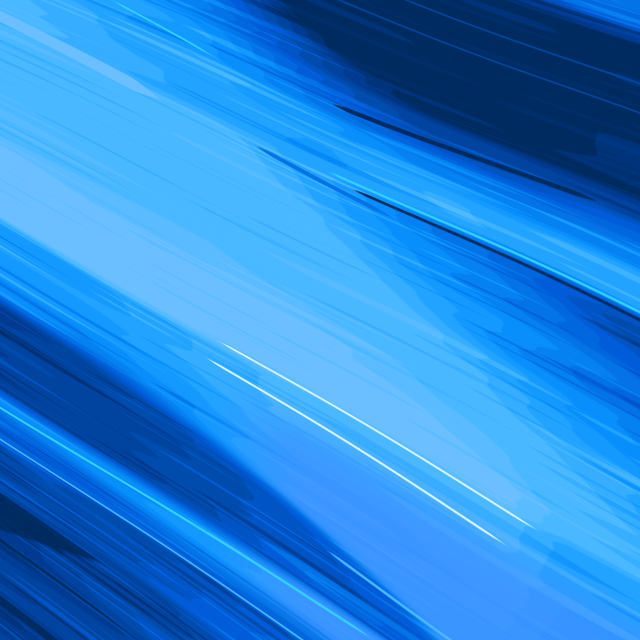
Give the GLSL for this background, as a Shadertoy shader.

```glsl
// Diagonal sweep of flat blue paint: a pale central band between dark corners.
// A fanned flow coordinate gives a tone field, which is roughened by stretched
// noise, posterized into flat colours and crossed by tapered strokes and glints.

const float FAN_SLOPE  = 0.45;   // descent of the flow line through the top left
const float FAN_SPREAD = 0.33;   // how much steeper the lower flow lines get
const float WOBBLE     = 0.003;
const float STEPS      = 2.0;    // flat colours per unit of tone
const float ROUGH_DARK = 1.5;
const float ROUGH_PALE = 0.45;
const int   STROKE_LAYERS = 4;
const vec3 VIOLET = vec3(0.25, 0.57, 1.00);
const vec3 CYAN   = vec3(0.20, 0.82, 1.00);
const vec3 SKY    = vec3(0.29, 0.72, 1.00);
const vec3 GLINT  = vec3(0.86, 0.97, 1.00);
const vec3 NAVY   = vec3(0.00, 0.17, 0.38);
const vec3 ROYAL  = vec3(0.00, 0.30, 0.68);
const vec3 RAMP[9] = vec3[9](
    NAVY, vec3(0.0, 0.23, 0.57), ROYAL,
    vec3(0.0, 0.36, 0.85), vec3(0.01, 0.45, 0.90), vec3(0.03, 0.56, 0.99),
    vec3(0.13, 0.64, 1.0), SKY, vec3(0.42, 0.75, 1.0));

float hash(vec2 p) {
    vec3 q = fract(p.xyx * vec3(0.1031, 0.1030, 0.0973));
    q += dot(q, q.yzx + 33.33);
    return fract((q.x + q.y) * q.z);
}

float noise(vec2 p) {
    vec2 i = floor(p), f = fract(p);
    f = f * f * (3.0 - 2.0 * f);
    return mix(mix(hash(i), hash(i + vec2(1, 0)), f.x),
               mix(hash(i + vec2(0, 1)), hash(i + vec2(1, 1)), f.x), f.y);
}

vec3 ramp(float tone) {
    float t = clamp(tone, 0.0, 7.999);
    int i = int(t);
    return mix(RAMP[i], RAMP[i + 1], fract(t));
}

// Broad light and shade; x runs across the canvas, c across the flow.
float toneField(float x, float c) {
    // Pale band with its shaded upper side
    float edge = -0.15 + 0.6 * x - 0.15 * x * x;
    float shade = mix(2.0, 5.0, smoothstep(0.45, 0.95, x));
    float band = 7.0 - min(20.0 * max(edge - c, 0.0), shade);
    float core = 0.22 + 0.16 * x * x * x;
    band += smoothstep(core - 0.04, core + 0.04, c) * (1.0 - smoothstep(0.78, 0.9, x));
    band -= mix(2.4, 1.0, smoothstep(0.1, 0.5, x)) * smoothstep(0.335, 0.355, c);
    band -= 0.7 * smoothstep(0.38, 0.45, c);

    // Upper ribbon fading into the dark corner
    float fade = mix(10.0, 60.0, smoothstep(0.2, 0.7, x));
    float ribbon = 7.0 - smoothstep(0.0, 0.3, x) - fade * max(-0.01 - c, 0.0);
    ribbon = max(ribbon, 0.0) + 4.0 * (1.0 - smoothstep(-0.33, -0.275, c));
    float tone = mix(ribbon, band, smoothstep(0.02, 0.04, c));

    // Lower shadow, its bright ribbon and the dark wedge
    float low = 1.2 + 3.2 * x;
    low += 3.0 * smoothstep(0.595, 0.625, c) * (1.0 - smoothstep(0.635, 0.70, c));
    low += 0.7 * smoothstep(0.66, 0.70, c) * (1.0 - smoothstep(0.74, 0.78, c));
    low -= 2.0 * smoothstep(0.768, 0.774, c) * (1.0 - smoothstep(0.0, 0.012, c - 0.82 + 0.35 * x));
    float foot = 0.465 + 0.2 * x * x;
    return mix(tone, low, smoothstep(foot - 0.02, foot + 0.02, c));
}

// Random tapered strokes along the flow, signed light or dark.
float strokes(float x, float c, float px) {
    float sum = 0.0;
    for (int i = 0; i < STROKE_LAYERS; i++) {
        float k = float(i), rows = 42.0 + 27.0 * k, row = floor(c * rows);
        vec2 p = vec2(x * (1.5 + 0.5 * k) + 7.0 * hash(vec2(row + 90.0, k)), c * rows);
        vec2 id = floor(p) + 80.0 + 37.0 * k, f = fract(p);
        float tip = smoothstep(0.0, 0.2, f.x) * (1.0 - smoothstep(0.5, 0.95, f.x));
        float halfWidth = mix(0.08, 0.36, hash(id + 5.3)) * tip, aa = rows * px;
        float mask = 1.0 - smoothstep(-aa, aa, abs(f.y - 0.5) - halfWidth + aa);
        sum += mask * step(0.58, hash(id)) * (hash(id + 11.7) < 0.45 ? -1.0 : 1.0);
    }
    return clamp(sum, -1.2, 1.2);
}

// One long line with tapered ends; d is the distance across the flow.
float streak(float d, float x, float x0, float x1, float halfWidth, float px) {
    float w = halfWidth * smoothstep(x0, x0 + 0.04, x) * (1.0 - smoothstep(x1 - 0.06, x1, x));
    return (1.0 - smoothstep(-px, px, abs(d) - w)) * step(x0, x) * step(x, x1) * smoothstep(0.0, px, w);
}

void mainImage(out vec4 fragColor, in vec2 fragCoord) {
    vec2 uv = fragCoord / iResolution.xy;
    float px = 0.8 / iResolution.y, x = uv.x;
    float c = (1.0 - uv.y - FAN_SLOPE * x) / (1.0 + FAN_SPREAD * x);
    c += WOBBLE * sin(9.0 * x + 8.0 * c);

    // Roughened tone, cut into flat steps
    float tone = toneField(x, c), pale = smoothstep(5.0, 7.0, tone);
    float grain = 0.6 * noise(vec2(x * 4.0, c * 75.0 + 60.0)) + 0.4 * noise(vec2(x * 6.0 + 9.0, c * 26.0 + 30.0)) - 0.5;
    float q = max(tone + grain * mix(ROUGH_DARK, ROUGH_PALE, pale), 0.0) * STEPS;
    float aa = clamp(fwidth(q), 0.01, 0.5);
    float flatTone = (floor(q) + smoothstep(0.5 - aa, 0.5 + aa, fract(q))) / STEPS;
    float power = mix(1.0, 0.45, pale) * mix(0.2, 1.0, smoothstep(0.0, 1.5, tone));
    vec3 col = ramp(flatTone + power * strokes(x, c, px));
    float violet = smoothstep(0.35, 0.45, c) * smoothstep(0.3, 0.5, x) * smoothstep(3.5, 5.5, flatTone);
    col = mix(col, VIOLET, 0.8 * violet);

    // Long accents, from the top right to the bottom left
    col = mix(col, ROYAL, streak(c + 0.203, x, 0.5, 1.1, 0.001, px));
    col = mix(col, ROYAL, streak(c + 0.238, x, 0.6, 1.1, 0.001, px));
    col = mix(col, NAVY, streak(c + 0.045 + 0.035 * x, x, 0.51, 0.95, 0.003, px));
    col = mix(col, CYAN, streak(c + 0.09 - 0.107 * x, x, 0.16, 0.36, 0.0014, px));
    col = mix(col, CYAN, streak(c - 0.029, x, 0.5, 1.1, 0.0016, px));
    col = mix(col, NAVY, streak(c - 0.038, x, 0.54, 1.1, 0.002, px));
    col = mix(col, RAMP[4], streak(c - 0.018 - 0.056 * x, x, 0.39, 0.63, 0.003, px));
    col = mix(col, RAMP[8], streak(c - 0.026 - 0.06 * x, x, -0.1, 0.26, 0.009, px));
    col = mix(col, GLINT, streak(c - 0.332 - 0.022 * x, x, 0.33, 0.86, 0.0014, px));
    col = mix(col, GLINT, streak(c - 0.361 - 0.038 * x, x, 0.31, 0.81, 0.0016, px));
    col = mix(col, SKY, streak(c - 0.511 - 0.058 * x, x, 0.5, 0.76, 0.002, px));
    col = mix(col, CYAN, streak(c - 0.634 + 0.032 * x, x, -0.1, 0.6, 0.0018, px));
    col = mix(col, SKY, streak(c - 0.684 + 0.008 * x, x, -0.1, 0.55, 0.0014, px));
    fragColor = vec4(col, 1.0);
}
```
